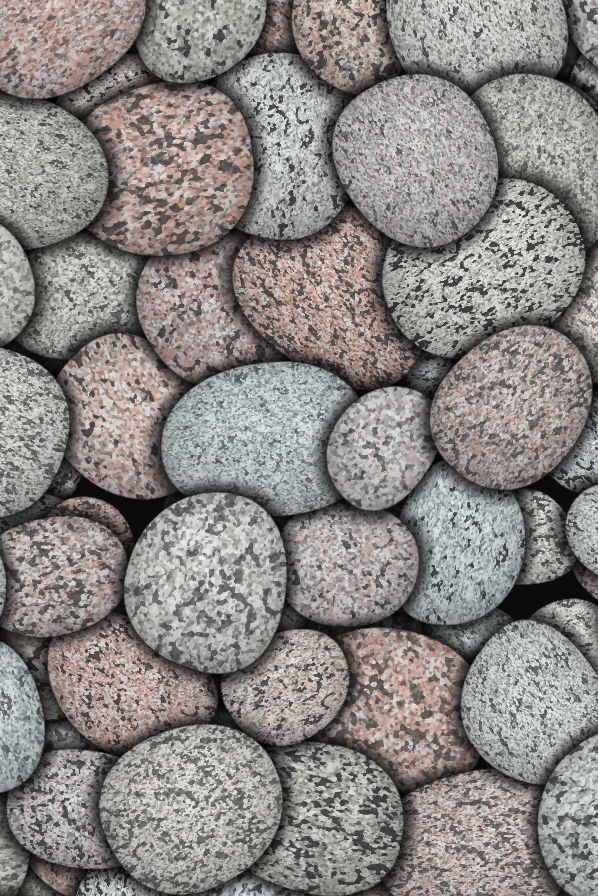
Write a Shadertoy shader that draws this texture.

```glsl
// Draws a heap of smooth, speckled granite pebbles seen from above.

const float PI = 3.14159265;
const int CANDIDATES = 18;           // two layers of 3 x 3 neighbouring cells
const float SHADOW_REACH = 0.019;

const vec3 GAP   = vec3(0.045, 0.043, 0.04);
const vec3 PALE  = vec3(0.82, 0.82, 0.79);
const vec3 BLUE  = vec3(0.73, 0.78, 0.79);
const vec3 OLIVE = vec3(0.71, 0.72, 0.68);
const vec3 PINK  = vec3(0.82, 0.70, 0.66);
const vec3 MAUVE = vec3(0.73, 0.66, 0.66);
const vec3 RUST  = vec3(0.80, 0.57, 0.50);
const vec3 WHITE = vec3(0.87, 0.88, 0.88);
const vec3 MICA  = vec3(0.17, 0.175, 0.18);

struct Stone {
    float radial;   // 0 at the centre, 1 on the outline
    float dist;     // approximate signed distance to the outline
    float rank;     // higher stones lie on top
    float lift;     // -1 at the lower side, 1 at the upper side
    vec2 local;     // position in the turned frame of the stone
    vec2 seed;
};

vec4 hash4(vec2 p) {
    vec4 q = fract(p.xyxy * vec4(0.1031, 0.1030, 0.0973, 0.1099));
    q += dot(q, q.wzxy + 33.33);
    return fract((q.xxyz + q.yzzw) * q.zywx);
}

vec2 turn(vec2 p, float angle) {
    float c = cos(angle), s = sin(angle);
    return vec2(c * p.x + s * p.y, c * p.y - s * p.x);
}

// Soft-edged cellular noise: three random values per mineral grain
vec3 grains(vec2 p) {
    vec2 cell = floor(p);
    vec4 sum = vec4(0.0);
    for (int i = 0; i < 9; i++) {
        vec2 id = cell + vec2(i % 3 - 1, i / 3 - 1);
        vec2 v = p - id - hash4(id).xy;
        sum += exp(-9.0 * dot(v, v)) * vec4(hash4(id + 17.3).xyz, 1.0);
    }
    return sum.xyz / sum.w;
}

// One egg-shaped pebble from a staggered, jittered grid
Stone candidate(vec2 p, int i) {
    float layer = float(i / 9);
    float spacing = mix(0.115, 0.15, layer);
    float row = floor(p.y / spacing) + float((i / 3) % 3 - 1);
    float stagger = 0.5 * mod(row, 2.0);
    vec2 cell = vec2(floor(p.x / spacing - stagger) + float(i % 3 - 1), row);

    vec2 seed = cell + 37.0 * layer + 5.0;
    vec4 place = hash4(seed);
    vec4 form = hash4(seed + 71.3);
    vec2 centre = (cell + 0.5 + vec2(stagger, 0.0) + 0.4 * (place.xy - 0.5)) * spacing;
    float radius = spacing * mix(0.43, 0.70, place.z);
    float stretch = sqrt(mix(1.05, 1.45, form.x));

    vec2 local = turn(p - centre, form.y * PI);
    vec2 q = local / (radius * vec2(stretch, 1.0 / stretch));
    q.x *= 1.0 + 0.32 * (form.z - 0.5) * q.y;
    vec2 a = pow(abs(q) + 0.0001, vec2(2.2));
    float wobble = 0.025 * sin(3.0 * atan(q.y, q.x + 0.0001) + 2.0 * PI * form.w);
    float radial = pow(a.x + a.y, 1.0 / 2.2) * (1.0 + wobble);
    return Stone(radial, (radial - 1.0) * radius / stretch, place.w + layer,
                 (p.y - centre.y) / radius, local, seed);
}

Stone topStone(vec2 p) {
    Stone top = Stone(1.0, 1.0, -1.0, 0.0, vec2(0.0), vec2(0.0));
    for (int i = 0; i < CANDIDATES; i++) {
        Stone s = candidate(p, i);
        if (s.dist < 0.0 && s.rank > top.rank) top = s;
    }
    return top;
}

// Contact shadow cast by the stones lying above the given rank
float shadowOn(vec2 p, float rank) {
    float light = 1.0;
    for (int i = 0; i < CANDIDATES; i++) {
        Stone s = candidate(p, i);
        if (s.rank > rank)
            light *= mix(0.2, 1.0, smoothstep(-0.004, SHADOW_REACH, s.dist));
    }
    return light;
}

vec3 granite(vec2 local, vec2 seed) {
    vec4 kind = hash4(seed + 131.7);
    vec4 look = hash4(seed + 211.1);

    // Body colour, from cool grey to pink
    vec3 cool = mix(mix(PALE, BLUE, smoothstep(0.2, 0.7, kind.y)), OLIVE, step(0.84, kind.y));
    vec3 warm = mix(PINK, MAUVE, kind.y);
    vec3 body = mix(cool, warm, smoothstep(0.45, 0.9, kind.x));

    // Grains in three sizes, drawn out along the stone
    float size = mix(0.0038, 0.0068, look.x * look.x);
    vec2 q = local * vec2(1.0, mix(1.0, 1.6, look.y)) / size + 40.0 * look.zw;
    vec3 fine = grains(q * 1.6 + 9.0);
    vec3 medium = grains(q);
    vec3 coarse = grains(q * 0.38 + 23.0);
    vec3 mixed = mix(mix(medium, fine.zxy, 0.2), coarse, 0.34);

    vec3 col = body * (0.83 + 0.26 * fine.x);
    col = mix(col, WHITE, 0.6 * smoothstep(0.48, 0.66, mixed.y));
    float blush = smoothstep(0.53, 0.70, mixed.z) * smoothstep(0.3, 0.95, kind.x);
    col = mix(col, RUST, 0.45 * blush);
    col *= 1.0 - 0.26 * smoothstep(0.55, 0.8, fine.y);
    float darkShare = mix(0.25, 0.41, kind.z);
    float fleck = 1.0 - smoothstep(darkShare - 0.07, darkShare + 0.06, mixed.x);
    return mix(col, MICA, mix(0.5, 0.88, kind.w) * fleck);
}

void mainImage(out vec4 fragColor, in vec2 fragCoord) {
    vec2 p = fragCoord / iResolution.y;
    float pixel = 1.0 / iResolution.y;
    Stone s = topStone(p);
    vec3 col = GAP;
    if (s.rank >= 0.0) {
        // Diffuse dome shading with a slightly brighter upper side
        float dome = sqrt(max(0.0, 1.0 - s.radial * s.radial));
        float shade = 0.54 + 0.50 * sqrt(dome) + 0.07 * s.lift;
        float rim = smoothstep(0.0, 1.5 * pixel, -s.dist);
        vec3 lit = granite(s.local, s.seed) * shade * shadowOn(p, s.rank);
        col = mix(GAP, lit, mix(0.35, 1.0, rim));
    }
    fragColor = vec4(col, 1.0);
}
```
